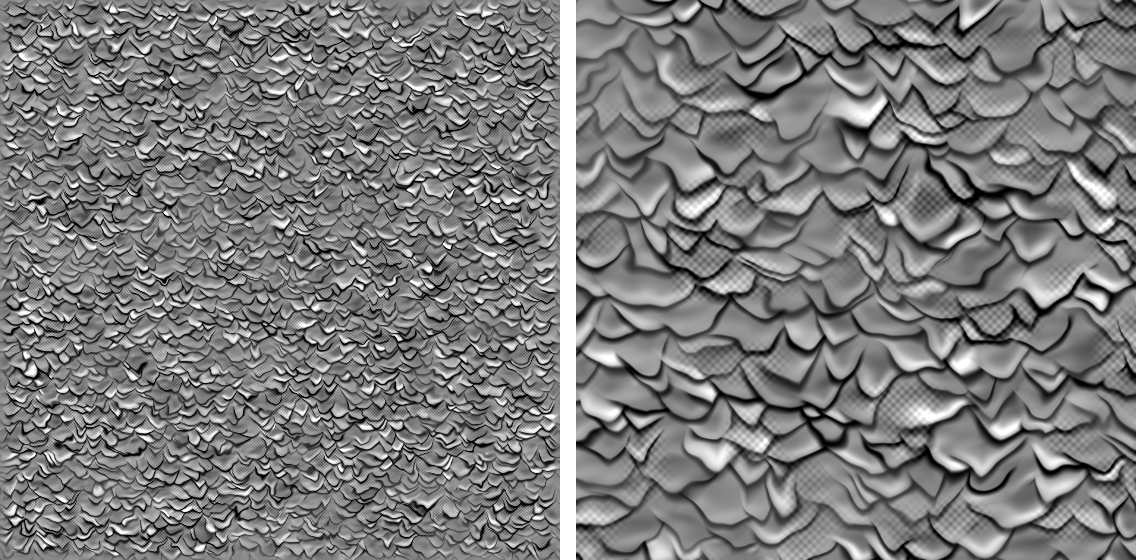
Left: the whole. Right: its middle third, enlarged.
Give the GLSL for this texture map, as a WebGL 2 fragment shader.

```glsl
#version 300 es
precision highp float;

// Grey embossed sheet of small, ragged, overlapping scales.
// Jittered scales are painted row by row from the bottom up; each has a lit
// lower rim and drops a thin dark shadow. A fine cross-hatch lies on top.

uniform vec2 u_resolution;
out vec4 fragColor;

const vec2 SPACING = vec2(0.030, 0.0145);
const vec2 HALF_SIZE = vec2(0.019, 0.012);
const float MID_GREY = 0.53;
const float SHADOW_GREY = 0.02;
const float HATCH_FREQUENCY = 1200.0;

vec4 hash4(vec2 p) {
    vec4 mixed = vec4(dot(p, vec2(127.1, 311.7)), dot(p, vec2(269.5, 183.3)),
                      dot(p, vec2(113.5, 271.9)), dot(p, vec2(246.1, 124.6)));
    return fract(sin(mixed) * 43758.545);
}

float valueNoise(vec2 p) {
    vec2 cell = floor(p);
    vec2 f = fract(p);
    f = f * f * (3.0 - 2.0 * f);
    float low = mix(hash4(cell).x, hash4(cell + vec2(1.0, 0.0)).x, f.x);
    float high = mix(hash4(cell + vec2(0.0, 1.0)).x, hash4(cell + 1.0).x, f.x);
    return mix(low, high, f.y);
}

float bell(float x, float width) {
    return exp(-x * x / (width * width));
}

// Irregular bending of the plane, so that the rims wander.
vec2 warp(vec2 p) {
    vec2 broad = vec2(valueNoise(p * 28.0), valueNoise(p * 28.0 + 57.0)) - 0.5;
    vec2 fine = vec2(valueNoise(p * 85.0 + 19.0), valueNoise(p * 85.0 + 83.0)) - 0.5;
    return p + broad * vec2(0.018, 0.014) + fine * vec2(0.006, 0.007);
}

// Paints one scale with its shadow over the shade beneath it.
float paintScale(float under, vec2 p, vec2 cell) {
    vec4 place = hash4(cell);
    vec4 look = hash4(cell + 41.3);
    vec2 center = (cell + 0.5 + (place.xy - 0.5) * 0.9) * SPACING;
    vec2 q = p - center;
    q.y -= q.x * mix(-0.35, 0.55, place.z);
    q /= HALF_SIZE * vec2(mix(0.65, 1.3, place.w), mix(0.8, 1.2, look.x));

    // Lower rim: between a sharp V and a round U
    float side = abs(q.x);
    float rim = -0.9 + 1.25 * pow(side + 0.001, mix(1.15, 2.1, look.y));
    float above = q.y - rim;
    float body = smoothstep(-0.08, 0.14, above) * (1.0 - smoothstep(0.4, 1.1, q.y));

    // Shadow under the rim, fading towards its ends
    float shadow = smoothstep(-0.55, -0.05, above) * (1.0 - smoothstep(0.0, 0.2, above));
    shadow *= 1.0 - smoothstep(0.7, 1.15, side);
    shadow *= 1.0 - smoothstep(0.1, 0.6, q.y);
    float shade = mix(under, SHADOW_GREY, shadow * mix(0.5, 1.0, look.z));

    // Face: grey tone, light band near the rim, slight slope
    float tone = mix(0.46, 0.64, place.x);
    float glint = mix(0.02, 0.5, look.w * look.w);
    float glintCenter = mix(-0.4, 0.4, look.x);
    float face = tone + glint * bell(above - 0.4, 0.33) * bell(q.x - glintCenter, 0.75);
    face -= 0.10 * smoothstep(0.5, 1.6, above) + 0.05 * q.x;
    return mix(shade, face, body);
}

float scaleLayer(vec2 p) {
    vec2 home = floor(p / SPACING);
    float shade = MID_GREY;
    for (int row = -2; row <= 2; row++) {
        for (int column = -2; column <= 2; column++) {
            shade = paintScale(shade, p, home + vec2(column, row));
        }
    }
    return shade;
}

// Soft folds lying across the scale faces.
float folds(vec2 p) {
    vec2 tilted = vec2(p.x + 0.4 * p.y, p.y - 0.25 * p.x);
    return valueNoise(tilted * vec2(55.0, 150.0)) - 0.5;
}

float crossHatch(vec2 p) {
    float patches = smoothstep(0.4, 0.75, valueNoise(p * vec2(32.0, 42.0) + 11.0));
    return sin(p.x * HATCH_FREQUENCY) * sin(p.y * HATCH_FREQUENCY) * patches;
}

void main() {
    vec2 uv = gl_FragCoord.xy / u_resolution;
    float shade = scaleLayer(warp(uv));
    shade += 0.17 * folds(uv) + 0.09 * crossHatch(uv);

    // Calmer patches, and a fading margin along the canvas edge
    float calm = smoothstep(0.15, 0.55, valueNoise(uv * vec2(17.0, 24.0) + 5.0));
    vec2 toEdge = min(uv, 1.0 - uv);
    float margin = smoothstep(0.0, 0.018, min(toEdge.x, toEdge.y));
    float contrast = mix(0.7, 1.15, calm) * mix(0.3, 1.0, margin);
    shade = MID_GREY + (shade - MID_GREY) * contrast;

    fragColor = vec4(vec3(clamp(shade, 0.0, 1.0)), 1.0);
}
```
